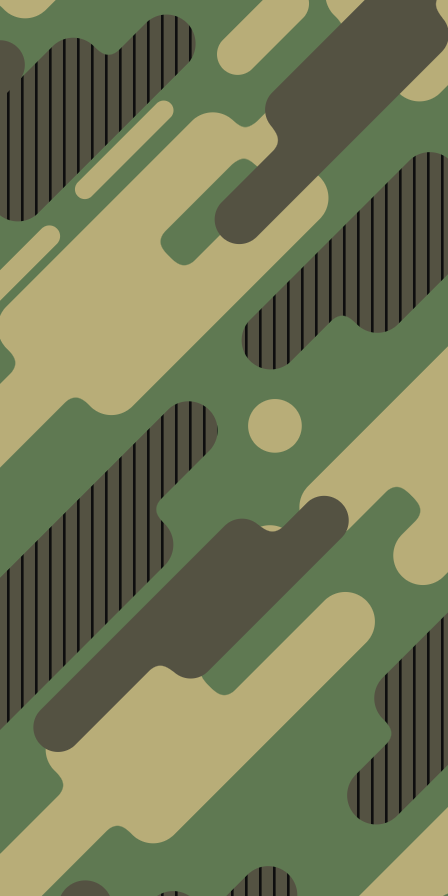
Write a Shadertoy shader that draws this pattern.

```glsl
// Flat diagonal camouflage: clusters of round-ended bars lie on brick lattices
// turned by 45 degrees and melt together through circular fillets. Loose dots
// and bars fill the open ground; the lowest cluster layer carries thin stripes.

struct Layer {
    vec2 origin;     // lattice start, along and across the bars
    vec2 cell;       // lattice pitch
    vec2 halfLength; // shortest and longest half bar
    float radius;    // bar end radius
    int lanes;       // bars per cluster
    float dropShare; // share of clusters that lose their last bar
    int seed;
};

const Layer STRIPED = Layer(vec2(0.64, 0.39), vec2(1.05, 0.76), vec2(0.22, 0.37), 0.065, 3, 0.35, 1);
const Layer SAND    = Layer(vec2(0.51, 0.00), vec2(1.05, 0.76), vec2(0.26, 0.41), 0.066, 3, 0.0, 2);
const Layer PLAIN   = Layer(vec2(0.77, 0.12), vec2(2.00, 0.62), vec2(0.20, 0.31), 0.055, 2, 0.0, 3);

const vec3 GREEN_COLOR = vec3(0.373, 0.475, 0.322);
const vec3 SAND_COLOR  = vec3(0.722, 0.680, 0.470);
const vec3 DARK_COLOR  = vec3(0.330, 0.320, 0.260);
const vec3 LINE_COLOR  = vec3(0.055, 0.055, 0.055);

const float BRICK_SHIFT   = 0.55;   // row offset, in cells
const float LANE_PITCH    = 1.7;    // lane distance, in radii
const float FILLET        = 0.045;
const float ROW_JITTER    = 0.04;
const float STRIPE_PITCH  = 0.03125;
const float STRIPE_WIDTH  = 0.0059;
const float STRIPE_CENTER = 0.01855;
const vec2  LOOSE_CELL    = vec2(0.42, 0.16);
const float LOOSE_GAP     = 0.014;  // ground kept around loose shapes
const float DOT_SHARE     = 0.35;
const float THIN_SHARE    = 0.25;
const int   LOOSE_TRIES   = 5;

// Integer hash giving three values in 0..1
vec3 hash3(ivec3 c) {
    uvec3 v = uvec3(c) * 1664525u + 1013904223u;
    v.x += v.y * v.z; v.y += v.z * v.x; v.z += v.x * v.y;
    v ^= v >> 16u;
    v.x += v.y * v.z; v.y += v.z * v.x; v.z += v.x * v.y;
    return vec3(v >> 8u) * exp2(-24.0);
}

float capsule(vec2 q, float halfLength, float radius) {
    return length(vec2(max(abs(q.x) - halfLength, 0.0), q.y)) - radius;
}

// Union with a circular fillet in the notches
float roundUnion(float a, float b) {
    return max(min(a, b), FILLET) - length(max(FILLET - vec2(a, b), 0.0));
}

// Nearest cell of a lattice whose rows are shifted like bricks
vec2 brickCell(vec2 q, vec2 cell) {
    float row = round(q.y / cell.y);
    return vec2(round(q.x / cell.x - BRICK_SHIFT * row), row);
}

vec2 brickCenter(vec2 id, vec2 cell) {
    return vec2(id.x + BRICK_SHIFT * id.y, id.y) * cell;
}

// Distance to the bar clusters of one layer; odd and even lanes slide apart
float clusters(vec2 q, Layer layer) {
    q -= layer.origin;
    vec2 nearest = brickCell(q, layer.cell);
    float d = 1.0;
    for (int i = -1; i <= 1; i++) {
        vec2 id = nearest + vec2(i, 0);
        vec2 local = q - brickCenter(id, layer.cell);
        vec3 group = hash3(ivec3(id, layer.seed * 8 + 7));
        local.y -= (group.z - 0.5) * ROW_JITTER;
        float side = group.x < 0.5 ? -1.0 : 1.0;
        int lanes = layer.lanes - (group.y < layer.dropShare ? 1 : 0);
        for (int lane = 0; lane < lanes; lane++) {
            vec3 h = hash3(ivec3(id, layer.seed * 8 + lane));
            float slide = side * mix(0.3, 0.75, h.x) * layer.halfLength.x;
            float across = (float(lane) - 0.5 * float(lanes - 1)) * LANE_PITCH * layer.radius;
            float halfLength = mix(layer.halfLength.x, layer.halfLength.y, h.y);
            d = roundUnion(d, capsule(local - vec2(slide, across), halfLength, layer.radius));
            side = -side;
        }
    }
    return d;
}

float groundClearance(vec2 q) {
    return min(clusters(q, PLAIN), min(clusters(q, SAND), clusters(q, STRIPED)));
}

// Loose dots and bars at the roomiest of some spots: x = sand, y = dark distance
vec2 looseShapes(vec2 q) {
    vec2 id = brickCell(q, LOOSE_CELL);
    vec3 kind = hash3(ivec3(id, 64));
    bool isDot = kind.x < DOT_SHARE;
    bool isThin = kind.z < THIN_SHARE;
    float radius = isDot ? mix(0.055, 0.072, kind.y) : (isThin ? 0.024 : 0.046);
    float halfLength = isDot ? 0.0 : mix(0.06, isThin ? 0.18 : 0.14, kind.y);
    vec2 slack = max(LOOSE_CELL - 2.0 * vec2(halfLength + radius, radius) - LOOSE_GAP, 0.0);

    vec2 center = vec2(0.0);
    float room = -1.0;
    for (int i = 0; i < LOOSE_TRIES; i++) {
        vec2 spot = brickCenter(id, LOOSE_CELL) + (hash3(ivec3(id, 65 + i)).xy - 0.5) * slack;
        vec2 reach = vec2(halfLength, 0.0);
        float spotRoom = groundClearance(spot);
        if (!isDot) spotRoom = min(spotRoom, min(groundClearance(spot - reach), groundClearance(spot + reach)));
        if (spotRoom > room) { room = spotRoom; center = spot; }
    }
    radius = min(radius, room - LOOSE_GAP);
    if (radius < (isDot ? 0.04 : 0.021)) return vec2(1.0);

    float d = capsule(q - center, halfLength, radius);
    return isDot && kind.z < 0.5 ? vec2(1.0, d) : vec2(d, 1.0);
}

// Antialiased coverage of a distance
float cover(float d) {
    return clamp(0.5 - d * iResolution.x, 0.0, 1.0);
}

void mainImage(out vec4 fragColor, in vec2 fragCoord) {
    vec2 p = fragCoord / iResolution.x;
    vec2 q = vec2(p.x + p.y, p.y - p.x) * sqrt(0.5); // along, across the bars

    // Upright stripes on the lowest layer
    float toLine = abs(fract((p.x - STRIPE_CENTER) / STRIPE_PITCH + 0.5) - 0.5) * STRIPE_PITCH;
    vec3 stripedColor = mix(DARK_COLOR, LINE_COLOR, cover(toLine - 0.5 * STRIPE_WIDTH));

    // Layers from bottom to top
    vec2 loose = looseShapes(q);
    vec3 color = mix(GREEN_COLOR, stripedColor, cover(clusters(q, STRIPED)));
    color = mix(color, SAND_COLOR, cover(min(clusters(q, SAND), loose.x)));
    color = mix(color, DARK_COLOR, cover(min(clusters(q, PLAIN), loose.y)));
    fragColor = vec4(color, 1.0);
}
```
